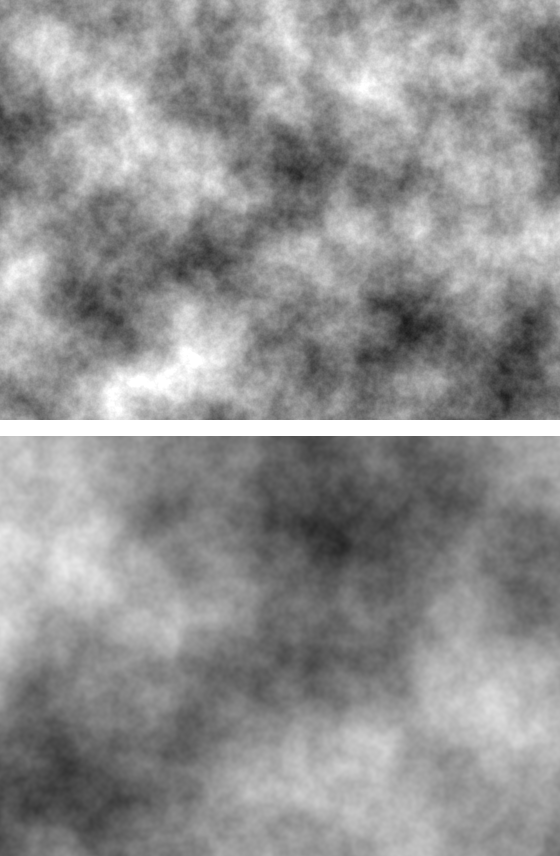
Top: the whole. Bottom: its middle third, enlarged.
Give the GLSL for this texture, as a WebGL 2 fragment shader.

```glsl
#version 300 es
precision highp float;
// Soft grey clouds with a fine, hazy grain.
// Seven octaves of gradient noise are summed, each one finer, fainter and
// turned against the last; the sum is then spread around a mid grey.

uniform vec2 u_resolution;
out vec4 fragColor;

// Integer hash of a lattice cell, giving a unit gradient.
vec2 gradientAt(vec2 cell) {
    uvec2 q = uvec2(ivec2(cell)) * uvec2(1597u, 3812u) + uvec2(7919u, 104729u);
    uint h = (q.x ^ (q.y << 7)) * 747796u + 28913u;
    h = (h ^ (h >> 15)) * 739397u;
    h = (h ^ (h >> 13)) * 277803u;
    h ^= h >> 16;
    float angle = float(h & 65535u) / 65536.0 * 6.28319;
    return vec2(cos(angle), sin(angle));
}

// Gradient noise with a quintic fade, about -0.7 to 0.7.
float gradientNoise(vec2 p) {
    vec2 cell = floor(p);
    vec2 f = p - cell;
    vec2 fade = f * f * f * (f * (f * 6.0 - 15.0) + 10.0);
    vec2 e = vec2(1.0, 0.0);
    float a = dot(gradientAt(cell), f);
    float b = dot(gradientAt(cell + e.xy), f - e.xy);
    float c = dot(gradientAt(cell + e.yx), f - e.yx);
    float d = dot(gradientAt(cell + e.xx), f - e.xx);
    return mix(mix(a, b, fade.x), mix(c, d, fade.x), fade.y);
}

// Octave sum; the turn hides the lattice directions.
float clouds(vec2 p) {
    mat2 turn = mat2(0.8, 0.6, -0.6, 0.8);
    float sum = 0.0;
    float amplitude = 1.0;
    for (int octave = 0; octave < 7; octave++) {
        sum += amplitude * gradientNoise(p);
        p = turn * p * 2.07 + vec2(17.3, 9.1);
        amplitude *= 0.625;
    }
    return sum;
}

void main() {
    vec2 uv = gl_FragCoord.xy / u_resolution.y;
    float grey = 0.55 + 0.59 * clouds(uv * 2.7 + vec2(3.7, 8.2));
    fragColor = vec4(vec3(clamp(grey, 0.0, 1.0)), 1.0);
}
```
